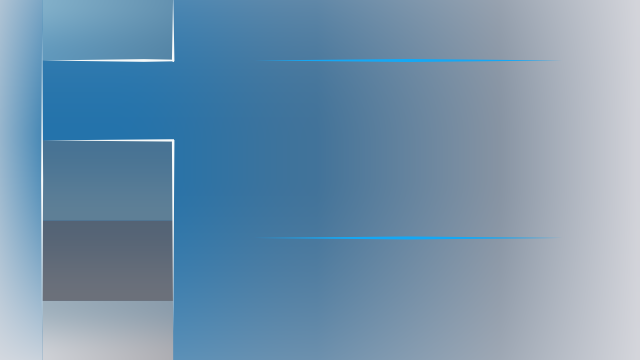
Reproduce this background procedurally as a Shadertoy shader.

```glsl
// Soft blue-to-silver backdrop with a column of tinted panels on the left,
// framed by tapered white strokes, and two blue spindle lines on the right.
// Built from colour ramps, box masks and strokes whose width varies along them.

// Soft coverage of the interval [lo, hi]
float span(float v, float lo, float hi, float px) {
    return clamp((v - lo) / px + 0.5, 0.0, 1.0) * clamp((hi - v) / px + 0.5, 0.0, 1.0);
}

// Stroke that swells from start to peak, then narrows to end
float spindle(float along, float across, float start, float peak, float end,
              float halfWidth, float px) {
    float taper = min((along - start) / (peak - start), (end - along) / (end - peak));
    float w = halfWidth * clamp(taper, 0.0, 1.0);
    float overlap = min(across + 0.5 * px, w) - max(across - 0.5 * px, -w);
    return clamp(overlap / px, 0.0, 1.0);
}

// Horizontal ramp, veiled with silver toward the top and bottom
vec3 backdrop(vec2 p) {
    vec3 blue = vec3(0.14, 0.45, 0.67);
    vec3 silver = vec3(0.86, 0.865, 0.885);
    vec3 c = mix(blue, vec3(0.26, 0.45, 0.60), smoothstep(0.3, 0.95, p.x));
    c = mix(c, vec3(0.53, 0.58, 0.64), clamp((p.x - 0.88) / 0.51, 0.0, 1.0));
    c = mix(c, vec3(0.82, 0.825, 0.85), clamp((p.x - 1.39) / 0.38, 0.0, 1.0));
    float low = pow(max(0.5 - p.y, 0.0) / 0.5, 1.5);
    float high = pow(max(p.y - 0.6, 0.0) / 0.4, 2.0);
    return mix(c, silver, 0.28 * low + 0.2 * high);
}

// Pale margin left of the frame
vec3 margin(vec2 p) {
    float side = mix(0.62, 0.17, clamp(p.x / 0.118, 0.0, 1.0));
    float low = 0.88 * pow(max(0.65 - p.y, 0.0) / 0.65, 1.5);
    float high = 0.36 * pow(max(p.y - 0.6, 0.0) / 0.4, 1.5);
    float veil = 1.0 - (1.0 - side) * (1.0 - low) * (1.0 - high);
    return mix(vec3(0.15, 0.46, 0.67), vec3(0.86, 0.865, 0.885), veil);
}

void mainImage(out vec4 fragColor, in vec2 fragCoord) {
    float px = 1.0 / iResolution.y;
    vec2 p = fragCoord * px;
    float left = 0.118, right = 0.481, upper = 0.832, lower = 0.610;

    vec3 col = mix(margin(p), backdrop(p), span(p.x, left, 9.0, px));

    // Panels in the column, from top to bottom
    float column = span(p.x, left, right, px);
    float u = clamp((p.x - left) / (right - left), 0.0, 1.0);
    vec3 top = mix(mix(vec3(0.38, 0.60, 0.74), vec3(0.33, 0.52, 0.65), u),
                   mix(vec3(0.51, 0.69, 0.79), vec3(0.39, 0.57, 0.69), u),
                   smoothstep(upper, 1.0, p.y));
    vec3 slate = mix(vec3(0.37, 0.50, 0.59), vec3(0.28, 0.45, 0.58),
                     smoothstep(0.387, lower, p.y));
    vec3 dark = mix(vec3(0.42, 0.44, 0.48), vec3(0.33, 0.39, 0.46),
                    smoothstep(0.164, 0.387, p.y));
    vec3 base = mix(mix(vec3(0.81, 0.82, 0.84), vec3(0.68, 0.68, 0.70), u),
                    mix(vec3(0.62, 0.69, 0.74), vec3(0.54, 0.61, 0.67), u),
                    smoothstep(0.0, 0.164, p.y));
    col = mix(col, top, column * span(p.y, upper, 9.0, px));
    col = mix(col, slate, column * span(p.y, 0.387, lower, px));
    col = mix(col, dark, column * span(p.y, 0.164, 0.387, px));
    col = mix(col, base, column * span(p.y, -9.0, 0.164, px));

    // White frame strokes
    float frame = spindle(p.y, p.x - 0.117, 0.079, 0.5, 0.919, 0.0028, px);
    frame = max(frame, spindle(p.y, p.x - right, 0.08, 0.611, 0.613, 0.0035, px));
    frame = max(frame, spindle(p.y, p.x - right, 0.828, 0.83, 1.02, 0.0035, px));
    frame = max(frame, spindle(p.x, p.y - upper, left, 0.40, 0.60, 0.0038, px)
                       * span(p.x, left, 0.4845, px));
    frame = max(frame, spindle(p.x, p.y - lower, left, 0.482, 0.4845, 0.0033, px));
    col = mix(col, vec3(0.97, 0.98, 0.98), frame);

    // Blue lines across the open area
    float lines = max(spindle(p.x, p.y - upper, 0.706, 1.134, 1.562, 0.0042, px),
                      spindle(p.x, p.y - 0.339, 0.706, 1.134, 1.562, 0.0042, px));
    col = mix(col, vec3(0.08, 0.66, 0.96), lines);

    fragColor = vec4(col, 1.0);
}
```
